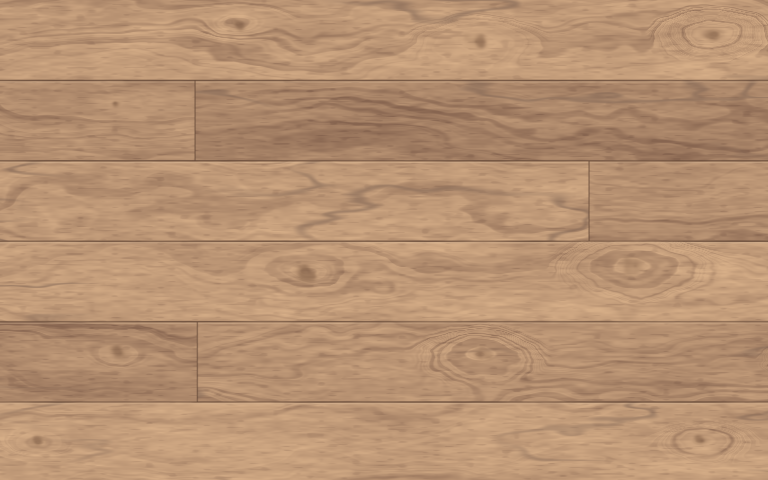
Give the GLSL for this texture, as a Shadertoy shader.

```glsl
// Six rows of brown timber floor planks, some split by an end joint.
// Grain lines are contours of a warped height field that closes into rings
// around knots; fibres, smoky streaks, plank tones and thin seams go on top.

const float ROWS = 5.97;                     // plank rows over the canvas height
const float WIDTH = 1.6 * ROWS;              // canvas width in plank heights
const vec3 PALE_WOOD = vec3(0.81, 0.655, 0.51);
const vec3 DARK_WOOD = vec3(0.61, 0.47, 0.37);
const vec3 STREAK_COLOR = vec3(0.52, 0.41, 0.34);
const vec3 KNOT_COLOR = vec3(0.49, 0.36, 0.27);
const vec3 SEAM_COLOR = vec3(0.40, 0.29, 0.22);
const vec3 BEVEL_COLOR = vec3(0.85, 0.73, 0.60);
const float SEAM_HALF_WIDTH = 0.009;
const float RING_FREQUENCY = 15.0;
const float RING_CONTRAST = 0.42;
const float FIBRE_CONTRAST = 0.30;

// Per row, top first: end joint as a share of the width (negative for none),
// tone left and right of it, and knot start, spacing and size.
const float JOINT[6] = float[6](-1.0, 0.254, 0.767, -1.0, 0.257, -1.0);
const vec2 TONE[6] = vec2[6](vec2(0.73), vec2(0.44, 0.27), vec2(0.80, 0.52),
                             vec2(0.76), vec2(0.32, 0.54), vec2(0.76));
const vec3 KNOTS[6] = vec3[6](vec3(0.31, 0.31, 0.75), vec3(0.15, 2.0, 0.45),
                              vec3(-2.0, 0.0, 0.5), vec3(0.40, 0.427, 1.15),
                              vec3(0.156, 0.469, 0.85), vec3(0.05, 0.864, 0.6));

float hash(vec2 p) {
    vec3 q = fract(vec3(p.xyx) * 0.1031);
    q += dot(q, q.yzx + 33.33);
    return fract((q.x + q.y) * q.z);
}

float noise(vec2 p) {
    vec2 i = floor(p), f = fract(p);
    f = f * f * (3.0 - 2.0 * f);
    return mix(mix(hash(i), hash(i + vec2(1, 0)), f.x),
               mix(hash(i + vec2(0, 1)), hash(i + vec2(1, 1)), f.x), f.y);
}

float fbm(vec2 p) {
    float sum = 0.0, amplitude = 0.53;
    for (int i = 0; i < 4; i++) {
        sum += amplitude * noise(p);
        p = p * 2.03 + 17.7;
        amplitude *= 0.5;
    }
    return sum;
}

// Coverage of a line at distance d, smoothed over one pixel.
float line(float d, float halfWidth, float pixel) {
    return clamp((halfWidth - abs(d)) / pixel + 0.5, 0.0, 1.0);
}

void mainImage(out vec4 fragColor, in vec2 fragCoord) {
    vec2 uv = fragCoord / iResolution.xy;
    float pixel = ROWS / iResolution.y;
    float x = uv.x * WIDTH;
    float y = (1.0 - uv.y) * ROWS;
    int row = clamp(int(floor(y)), 0, 5);
    float v = y - float(row);
    float jointX = JOINT[row] * WIDTH;
    float side = step(jointX, x);
    float seed = 11.0 + float(row) * 23.0 + side * 9.0;
    vec2 p = vec2(x, v) + vec2(seed, seed * 2.0);

    // Height field of the grain: long waves plus a slight wobble
    float height = v + 1.2 * (fbm(p * vec2(0.42, 1.2)) - 0.5);
    height += 0.035 * noise(p * vec2(5.0, 8.0));

    // Knots pull the contours into closed eyes
    vec3 knots = KNOTS[row];
    float core = 0.0, halo = 0.0;
    for (int k = 0; k < 3; k++) {
        float fk = float(k);
        float chance = hash(vec2(float(row) + 3.0, fk + 5.0));
        float size = knots.z * (0.85 + 0.3 * chance);
        vec2 d = vec2(x - WIDTH * (knots.x + fk * knots.y), v - 0.28 - 0.25 * chance);
        float eye = length(d * vec2(0.45, 1.0)) + 0.14 * size * (fbm(p * vec2(2.0, 4.0)) - 0.5);
        float pull = 1.0 - smoothstep(0.12 * size, 0.5 * size, eye);
        height = mix(height, eye * 1.5 + fk, pull);
        float r = length(d * vec2(0.8, 1.0)) / size + 0.12 * (noise(p * 9.0) - 0.5);
        core += exp(-r * r * 130.0);
        halo += exp(-r * r * 16.0);
    }

    // Growth rings of uneven weight, fading in and out along the plank
    float rings = smoothstep(0.5, 0.95, noise(vec2(height * RING_FREQUENCY, seed)));
    rings += 0.5 * noise(vec2(height * RING_FREQUENCY * 2.4, seed + 4.0)) - 0.25;
    rings *= 0.35 + 0.9 * noise(p * vec2(0.7, 2.2) + 31.0);

    // Fine fibres and short dark pores
    float fibre = noise(p * vec2(4.0, 24.0)) + 0.8 * noise(p * vec2(9.0, 47.0)) - 0.9;
    float pores = smoothstep(0.70, 0.95, noise(p * vec2(7.0, 38.0) + 60.0));

    // Plank tone with broad patches
    float tone = side < 0.5 ? TONE[row].x : TONE[row].y;
    tone += 0.55 * (fbm(p * vec2(0.5, 2.5) + 70.0) - 0.5);
    tone += FIBRE_CONTRAST * fibre - 0.25 * pores - RING_CONTRAST * rings;
    tone += 0.22 * min(halo, 1.0) + 0.05;
    vec3 color = mix(DARK_WOOD, PALE_WOOD, clamp(tone, -0.4, 1.15));

    // Smoky streaks along the grain, then knot centres
    float ridge = abs(fbm(p * vec2(0.32, 1.7) + 90.0) - 0.5);
    float streak = 1.0 - smoothstep(0.0, 0.03, ridge);
    streak *= smoothstep(0.5, 0.8, noise(p * vec2(0.55, 1.5) + 44.0));
    color = mix(color, STREAK_COLOR, 0.55 * streak);
    color = mix(color, KNOT_COLOR, 0.65 * min(core, 1.0));

    // Seams between rows with a pale bevel below, and end joints
    float seamIndex = clamp(floor(y + 0.5), 1.0, 5.0);
    float seamDistance = y - seamIndex;
    float wear = 0.5 + 0.4 * noise(vec2(x * 1.5, seamIndex * 7.0));
    float bevel = line(seamDistance - 2.2 * SEAM_HALF_WIDTH, SEAM_HALF_WIDTH, pixel);
    color = mix(color, BEVEL_COLOR, 0.5 * wear * bevel);
    color = mix(color, SEAM_COLOR, wear * line(seamDistance, SEAM_HALF_WIDTH, pixel));
    color = mix(color, SEAM_COLOR, 0.6 * line(x - jointX, SEAM_HALF_WIDTH, pixel));

    fragColor = vec4(color, 1.0);
}
```
